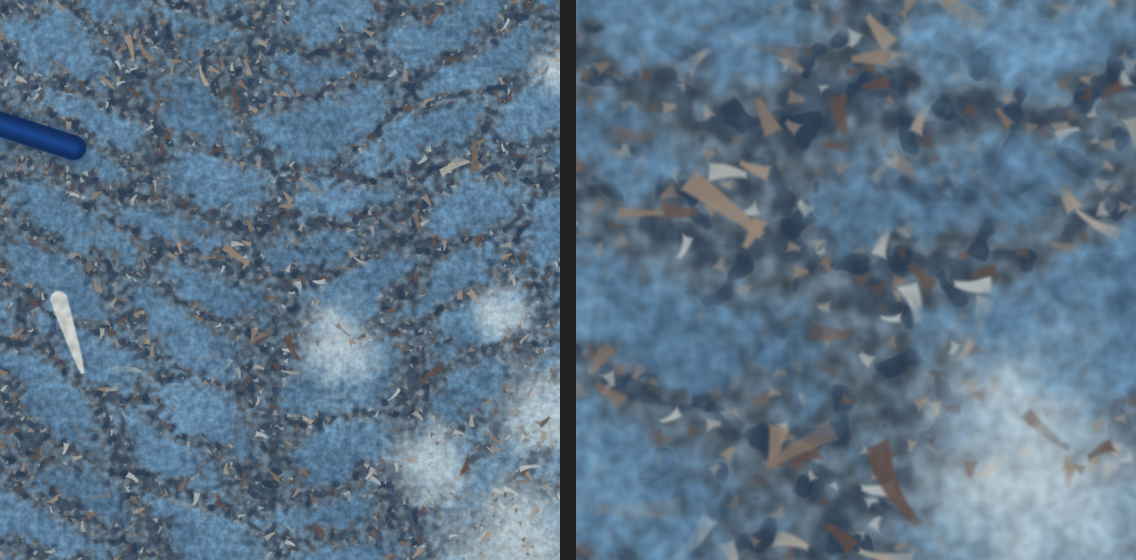
Left, the full canvas; right, a detail of the centre.
Write a three.js fragment shader that draws this texture.

```glsl
varying vec2 vUv;

const vec3 MUD_DEEP = vec3(0.29, 0.41, 0.52);
const vec3 MUD_BLUE = vec3(0.41, 0.56, 0.68);
const vec3 SOIL = vec3(0.35, 0.39, 0.42);
const vec3 SHADOW = vec3(0.15, 0.22, 0.31);
const vec3 SUNLIT = vec3(0.72, 0.79, 0.82);
const vec3 BARK = vec3(0.37, 0.30, 0.28);
const vec3 STRAW = vec3(0.64, 0.57, 0.50);
const vec3 CHAFF = vec3(0.76, 0.78, 0.77);
const vec3 NAVY = vec3(0.08, 0.18, 0.36);

vec2 hash2(vec2 p) {
  vec3 q = fract(p.xyx * vec3(0.1031, 0.1030, 0.0973));
  q += dot(q, q.yzx + 33.33);
  return fract((q.xx + q.yz) * q.zy);
}

float corner(vec2 cell, vec2 offset) {
  float a = 6.2832 * hash2(cell).x;
  return dot(vec2(cos(a), sin(a)), offset);
}

float gradientNoise(vec2 p) {
  vec2 i = floor(p), f = fract(p), e = vec2(0.0, 1.0);
  vec2 u = f * f * f * (f * (f * 6.0 - 15.0) + 10.0);
  float low = mix(corner(i, f), corner(i + e.yx, f - e.yx), u.x);
  float high = mix(corner(i + e.xy, f - e.xy), corner(i + 1.0, f - 1.0), u.x);
  return 1.4 * mix(low, high, u.y);
}

float fbm(vec2 p) {
  float sum = 0.0, amp = 0.5;
  for (int k = 0; k < 4; k++) {
    sum += amp * gradientNoise(p);
    p = mat2(1.6, 1.2, -1.2, 1.6) * p + 7.3;
    amp *= 0.5;
  }
  return sum;
}

// Cellular lobes: x is the gap to the next lobe, y the height inside this one
vec2 lobes(vec2 p) {
  vec2 cell = floor(p);
  float first = 9.0, second = 9.0, height = 0.0;
  for (int j = -1; j <= 1; j++) for (int i = -1; i <= 1; i++) {
    vec2 c = cell + vec2(i, j);
    vec2 d = p - c - 0.15 - 0.7 * hash2(c + 11.0);
    float dist = length(d);
    if (dist < first) { second = first; first = dist; height = d.y; }
    else second = min(second, dist);
  }
  return vec2(second - first, height);
}

float segment(vec2 p, vec2 a, vec2 b) {
  vec2 ab = b - a;
  return length(p - a - ab * clamp(dot(p - a, ab) / dot(ab, ab), 0.0, 1.0));
}

// Scattered tapered chips: rgb is the tint, a the coverage
vec4 litter(vec2 uv, float cells, float size, float slim, float density) {
  vec2 p = uv * cells, cell = floor(p);
  vec4 result = vec4(0.0);
  for (int j = -1; j <= 1; j++) for (int i = -1; i <= 1; i++) {
    vec2 c = cell + vec2(i, j);
    vec2 kind = hash2(c + cells), shape = hash2(c + cells + 37.0);
    vec2 d = p - c - hash2(c + cells + 71.0);
    float a = 6.2832 * shape.x;
    d = mat2(cos(a), -sin(a), sin(a), cos(a)) * d;
    float reach = size * (0.4 + 0.6 * shape.y);
    d.y += 0.35 * (kind.y - 0.5) * d.x * d.x / reach;
    float width = slim * (0.5 + shape.y) * (1.0 - 0.5 * d.x / reach);
    float dist = max(abs(d.x) - reach, abs(d.y) - width);
    float soft = 0.0018 * cells;
    float cover = smoothstep(soft, -soft, dist) * step(kind.x, density);
    vec3 tint = mix(BARK, STRAW, smoothstep(0.15, 0.7, kind.y));
    tint = mix(tint, CHAFF, smoothstep(0.72, 0.95, kind.y));
    result = mix(result, vec4(tint, 1.0), cover);
  }
  return result;
}

float sunSpot(vec2 p, vec2 centre, float radius) {
  return smoothstep(radius * 1.5, radius * 0.2, length(p - centre));
}

vec3 lay(vec3 base, vec4 chips, float amount) {
  return mix(base, chips.rgb / max(chips.a, 0.001), chips.a * amount);
}

void main() {
  vec2 uv = vUv;
  float broad = fbm(uv * 5.0 + 3.0), rough = fbm(uv * 24.0);
  float grit = gradientNoise(uv * 75.0), grain = gradientNoise(uv * 150.0);

  // Chevron ridges pressed into the mud
  vec2 bent = uv + 0.035 * vec2(broad, fbm(uv * 7.0 + 19.0)) + 0.02 * rough;
  bent.y -= 0.5 * sqrt(pow(bent.x - 0.54, 2.0) + 0.006);
  vec2 lobe = lobes(bent * vec2(4.2, 9.0) + 20.0);
  float ragged = lobe.x + 0.35 * rough + 0.09 * grit;
  float bank = 1.0 - smoothstep(0.08, 0.48, ragged + 0.3 * broad);
  float crack = 1.0 - smoothstep(0.0, 0.13, ragged);

  // Mud surface, soil and small shadows
  float tone = 0.5 + 0.9 * broad + 0.5 * rough + 0.35 * lobe.y + 0.15 * grit;
  vec3 color = mix(MUD_DEEP, MUD_BLUE, clamp(tone, 0.0, 1.0));
  color = mix(color, SOIL, 0.75 * bank);
  color *= 1.0 + (0.12 + 0.2 * bank) * grit + 0.13 * grain;
  color = mix(color, SHADOW, 0.45 * crack);
  float pits = smoothstep(0.22, 0.5, gradientNoise(uv * 48.0 + 5.0) + 0.2 * grain);
  color = mix(color, SHADOW, pits * (0.2 + 0.5 * bank));

  // Sunlight falling through in patches
  vec2 hazy = uv + 0.06 * vec2(broad, rough);
  float sun = max(sunSpot(hazy, vec2(0.60, 0.38), 0.075), sunSpot(hazy, vec2(0.77, 0.17), 0.075));
  sun = max(sun, max(sunSpot(hazy, vec2(0.98, 0.26), 0.09), sunSpot(hazy, vec2(0.91, 0.44), 0.05)));
  sun = max(sun, max(sunSpot(hazy, vec2(0.92, 0.02), 0.13), sunSpot(hazy, vec2(1.0, 0.88), 0.045)));
  color = mix(color, SUNLIT * (1.0 + 0.1 * grit + 0.08 * grain), 0.85 * sun);

  // Plant litter, thickest along the banks
  color = lay(color, litter(uv, 85.0, 0.4, 0.16, 0.4), 0.12 + 0.5 * bank);
  color = lay(color, litter(uv, 42.0, 0.5, 0.11, 0.42), 0.06 + 0.72 * bank);
  color = lay(color, litter(uv, 17.0, 0.5, 0.06, 0.22), 0.2 + 0.65 * bank);

  // Pale blade and dark rod
  float along = clamp((uv.y - 0.33) / 0.14, 0.0, 1.0);
  float blade = segment(uv, vec2(0.147, 0.335), vec2(0.105, 0.465)) - 0.015 * sqrt(along);
  color = mix(color, CHAFF * (1.0 + 0.12 * grit), smoothstep(0.003, -0.002, blade));
  float rod = segment(uv, vec2(-0.05, 0.795), vec2(0.132, 0.736));
  color = mix(color, SHADOW, 0.5 * smoothstep(0.04, 0.02, rod));
  vec3 sheen = NAVY * (1.0 + 0.5 * smoothstep(0.018, 0.0, rod));
  color = mix(color, sheen, smoothstep(0.024, 0.020, rod));

  gl_FragColor = vec4(color, 1.0);
}
```
